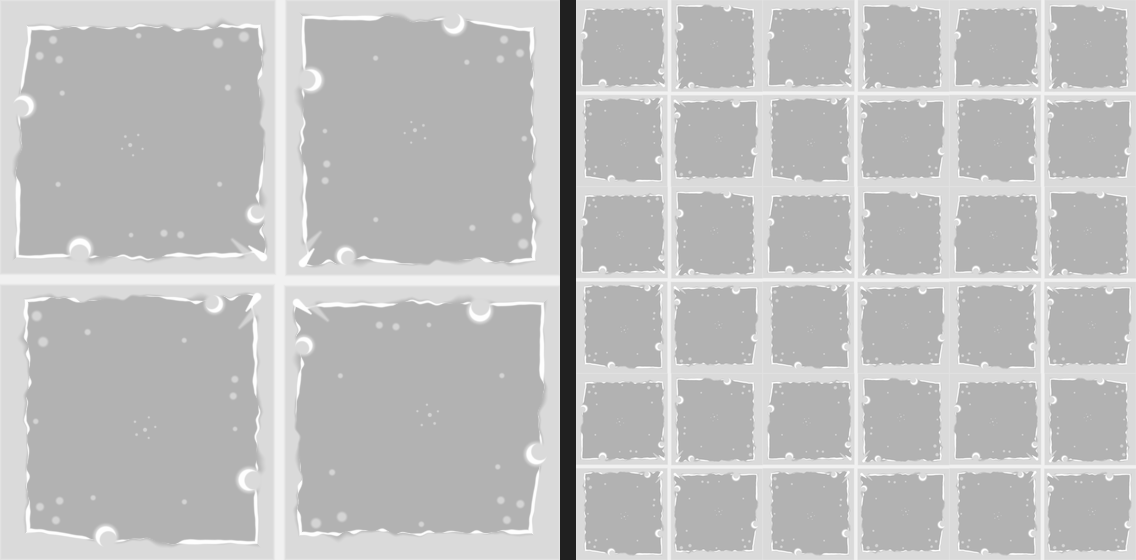
Left: one tile. Right: repeated 3 by 3.
Reproduce this pattern procedurally as a WebGL 1 fragment shader.

```glsl
precision highp float;
uniform vec2 u_resolution;

const float GAP = 0.945;
const float FRAME = 0.855;
const float PLATE = 0.70;
const float SPOT = 0.83;
const float WHITE = 0.995;

float hash(float n) {
  return fract(sin(n * 127.1) * 4375.85);
}

float noise(float x) {
  float i = floor(x);
  float f = fract(x);
  return mix(hash(i), hash(i + 1.0), f * f * (3.0 - 2.0 * f));
}

// Turns every quadrant onto one cell: 0 is the canvas border, 1 its centre.
vec2 quarterTurnCell(vec2 uv) {
  vec2 c = vec2(uv.x - 0.5, 0.5 - uv.y);
  if (c.x > 0.0 && c.y > 0.0) c = -c;
  else if (c.x > 0.0) c = vec2(c.y, -c.x);
  else if (c.y > 0.0) c = vec2(-c.y, c.x);
  return 1.0 + 2.0 * c;
}

float band(float t, float from, float to) {
  return smoothstep(from - 0.02, from + 0.02, t) * (1.0 - smoothstep(to - 0.02, to + 0.02, t));
}

// Ragged side: signed distance, line half width, softness of the outer shade.
vec3 raggedSide(float along, float across, vec4 boldSpans, float seed) {
  float bold = max(band(along, boldSpans.x, boldSpans.y), band(along, boldSpans.z, boldSpans.w));
  float wobble = 0.028 * (noise(along * 10.0 + seed) - 0.5)
               + 0.014 * (noise(along * 34.0 + seed) - 0.5);
  float thin = 0.012 * noise(along * 30.0 + seed + 7.0) - 0.005;
  float thick = 0.008 * (0.45 + 0.7 * noise(along * 22.0 + seed + 3.0));
  float blot = noise(along * 14.0 + seed + 5.0);
  return vec3(across - wobble * (1.0 - 0.6 * bold), mix(thin, thick, bold),
              0.006 + 0.035 * blot * blot * (1.0 - 0.6 * bold));
}

vec3 nearer(vec3 a, vec3 b) {
  return a.x < b.x ? a : b;
}

float disc(vec2 p, float radius, float blur) {
  return 1.0 - smoothstep(radius - blur, radius + blur, length(p));
}

// Round chip: pale halo in x, bright crescent in y.
vec2 chip(vec2 p, float radius, vec2 facing, float blur) {
  float crescent = disc(p, radius, blur)
                 * (1.0 - disc(p + facing * radius * 0.42, radius * 0.86, blur));
  return vec2(disc(p, radius * 1.2, 0.009), crescent);
}

// Capsule whose radius changes from one end to the other.
float taper(vec2 p, vec2 a, vec2 b, vec2 radii, float blur) {
  float t = clamp(dot(p - a, b - a) / dot(b - a, b - a), 0.0, 1.0);
  return disc(p - mix(a, b, t), mix(radii.x, radii.y, t), blur);
}

// Loose ring of spots with varied size and position.
float spotRing(vec2 p, float ringRadius, float count, float turn, float size, float seed) {
  float cover = 0.0;
  for (int i = 0; i < 6; i++) {
    float k = float(i);
    float angle = turn + 6.28319 * k / count + 0.25 * (hash(k + seed) - 0.5);
    float reach = ringRadius * (0.9 + 0.25 * hash(k + seed + 9.0));
    float r = size * (0.75 + 0.4 * hash(k + seed + 17.0));
    float spot = disc(p - reach * vec2(cos(angle), sin(angle)), r, 0.002 + 0.25 * r);
    cover = max(cover, spot * step(k + 0.5, count));
  }
  return cover;
}

void main() {
  vec2 q = quarterTurnCell(gl_FragCoord.xy / u_resolution);
  float blur = max(2.0 / u_resolution.y, 0.0025);

  // Plate with worn sides
  float leftEdge = mix(0.1, 0.063, smoothstep(0.1, 0.45, q.y));
  vec3 side = raggedSide(q.y, q.x - leftEdge, vec4(0.07, 0.31, 0.64, 0.95), 11.0);
  side = nearer(side, raggedSide(q.x, q.y - 0.094, vec4(0.05, 0.19, 0.85, 0.97), 53.0));
  side = nearer(side, raggedSide(q.y, 0.934 - q.x, vec4(0.06, 0.17, 0.58, 0.68), 91.0));
  side = nearer(side, raggedSide(q.x, 0.914 - q.y, vec4(0.04, 0.24, 0.62, 0.86), 137.0));
  float tone = mix(FRAME, PLATE, smoothstep(-side.z, 0.004, side.x));

  // Spots on the plate
  float spots = spotRing(q - vec2(0.18, 0.184), 0.04, 3.0, -1.45, 0.015, 2.0);
  spots = max(spots, spotRing(q - vec2(0.826, 0.146), 0.046, 2.0, -0.22, 0.019, 5.0));
  spots = max(spots, spotRing(q - vec2(0.616, 0.835), 0.03, 2.0, 0.04, 0.013, 8.0));
  spots = max(spots, spotRing(q - vec2(0.495, 0.495), 0.34, 6.0, -1.55, 0.0095, 21.0));
  spots = max(spots, spotRing(q - vec2(0.473, 0.518), 0.039, 5.0, 0.3, 0.004, 31.0));
  spots = max(spots, disc(q - vec2(0.465, 0.518), 0.007, 0.003));
  tone = mix(tone, SPOT, spots);

  // Broken bright line
  float line = 1.0 - smoothstep(side.y - blur, side.y + blur, abs(side.x - 0.4 * side.y));
  tone = mix(tone, WHITE, line);

  // Chips bitten from three sides
  vec2 chips = chip(q - vec2(0.084, 0.378), 0.036, vec2(0.8, -0.6), blur);
  chips = max(chips, chip(q - vec2(0.286, 0.89), 0.038, vec2(0.1, -1.0), blur));
  chips = max(chips, chip(q - vec2(0.914, 0.766), 0.03, vec2(-0.6, 0.8), blur));
  tone = mix(tone, FRAME, chips.x);
  tone = mix(tone, WHITE, chips.y);

  // Split inner corner
  float split = taper(q, vec2(0.83, 0.856), vec2(0.9, 0.922), vec2(0.004, 0.017), 0.006);
  float barb = taper(q, vec2(0.94, 0.919), vec2(0.89, 0.88), vec2(0.014, 0.003), blur);
  tone = mix(tone, FRAME, 0.8 * split);
  tone = mix(tone, WHITE, barb);

  // Gap between the panels and a faint rim at the canvas border
  float gap = max(smoothstep(0.976, 0.99, q.x), smoothstep(0.972, 0.986, q.y));
  float rim = 0.4 * (1.0 - smoothstep(0.0, 0.008, min(q.x, q.y)));
  tone = mix(tone, GAP, max(gap, rim));

  gl_FragColor = vec4(vec3(tone), 1.0);
}
```
